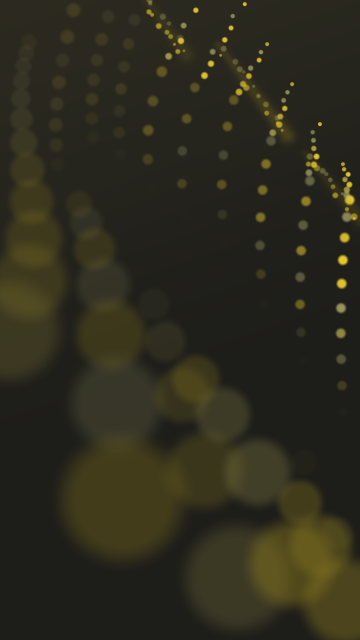
Reproduce this background procedurally as a WebGL 2 fragment shader.

```glsl
#version 300 es
precision highp float;
uniform vec2 u_resolution;
out vec4 fragColor;

// Scene units: the canvas height is SCENE_HEIGHT, y runs down from the top edge
const float SCENE_HEIGHT = 768.0;
const vec3 WARM_DARK = vec3(0.175, 0.167, 0.125);
const vec3 DEEP_DARK = vec3(0.112, 0.112, 0.100);
const vec3 BLUR_GOLD = vec3(0.55, 0.48, 0.11);
const vec3 BLUR_PALE = vec3(0.45, 0.44, 0.29);
const vec3 DOT_GOLD = vec3(0.97, 0.84, 0.18);
const vec3 DOT_PALE = vec3(0.78, 0.77, 0.50);

// Sharp columns: x, top, bottom, dot count
const int COLUMN_COUNT = 9;
const vec4 COLUMNS[COLUMN_COUNT] = vec4[](
  vec4(67, 12, 222, 9), vec4(110, 20, 187, 8), vec4(143, 24, 211, 8),
  vec4(177, 86, 226, 5), vec4(218, 105, 260, 5), vec4(266, 120, 294, 6),
  vec4(312, 169, 364, 7), vec4(360, 217, 433, 8), vec4(409, 240, 495, 10));
const float COLUMN_ALPHA[COLUMN_COUNT] = float[](
  0.12, 0.11, 0.11, 0.28, 0.30, 0.32, 0.45, 0.55, 0.95);
const int FIRST_TAIL = 3;
const int TAIL_DOTS = 7;
const vec2 TAIL_TIP = vec2(290, 5);
const vec2 TAIL_TIP_STEP = vec2(30.3, 48);

// Ridge segments: start and end; glow strength of each
const int RIDGE_COUNT = 3;
const int RIDGE_DOTS = 13;
const vec4 RIDGES[RIDGE_COUNT] = vec4[](
  vec4(174, -3, 224, 66), vec4(262, 54, 345, 163), vec4(366, 184, 434, 264));
const float RIDGE_GLOW[RIDGE_COUNT] = float[](0.18, 0.34, 0.22);

// Blurred chains: cubic x path; start y, first step, growth, count;
// radius and alpha at both ends; tint phase, tint rate, radius power
const int CHAIN_COUNT = 6;
const vec4 CHAIN_PATH[CHAIN_COUNT] = vec4[](
  vec4(35, -112, 364, -275), vec4(95, 145, -164, 71), vec4(185, 100, 0, 0),
  vec4(235, 180, -65, 0), vec4(365, 40, 0, 0), vec4(360, 60, -5, 0));
const vec4 CHAIN_STEP[CHAIN_COUNT] = vec4[](
  vec4(50, 13.5, 1.16, 12), vec4(245, 22.5, 1.385, 7), vec4(365, 45, 1.42, 5),
  vec4(455, 43, 1.6, 4), vec4(555, 85, 1.1, 2), vec4(603, 52, 1.3, 3));
const vec4 CHAIN_SIZE[CHAIN_COUNT] = vec4[](
  vec4(9, 58, 0.09, 0.29), vec4(16, 72, 0.13, 0.34), vec4(18, 62, 0.10, 0.32),
  vec4(28, 50, 0.27, 0.45), vec4(15, 19, 0.06, 0.12), vec4(26, 50, 0.34, 0.42));
const vec3 CHAIN_TINT[CHAIN_COUNT] = vec3[](
  vec3(-4.85, 0.57, 1.8), vec3(0, 3.14, 1), vec3(-3.14, 1.257, 1),
  vec3(0, 2.09, 1), vec3(1, 0, 1), vec3(0.5, 0, 1));

float hash(vec2 p) {
  p = fract(p * vec2(0.1031, 0.1137) + 0.17);
  p += dot(p, p.yx + 33.33);
  return fract((p.x + p.y) * p.x * 17.3);
}

float disc(vec2 p, vec2 center, float radius, float softness) {
  float edge = max(radius * softness, SCENE_HEIGHT / u_resolution.y * 0.7);
  return 1.0 - smoothstep(radius - edge, radius + edge, length(p - center));
}

vec3 addDot(vec3 color, vec2 p, vec2 center, float radius, float alpha, float seed) {
  vec3 tint = mix(DOT_PALE, DOT_GOLD, smoothstep(0.2, 0.6, seed));
  return mix(color, tint, alpha * disc(p, center, radius, 0.4));
}

// Columns of hanging dots, with tails fanning up to the right
vec3 drawColumns(vec3 color, vec2 p) {
  for (int k = 0; k < COLUMN_COUNT; k++) {
    vec4 column = COLUMNS[k];
    float order = float(k) / float(COLUMN_COUNT - 1);
    float lean = mix(50.0, 25.0, order);
    float radius = mix(8.0, 5.6, min(order * 2.0, 1.0));
    for (float i = 0.0; i < column.w; i++) {
      float t = i / (column.w - 1.0), seed = hash(vec2(i, k * 7 + 3));
      float y = mix(column.y, column.z, pow(t, mix(0.9, 1.15, order)));
      vec2 center = vec2(column.x + lean * (t - 0.65) * (t - 0.65), y);
      float alpha = COLUMN_ALPHA[k] * (1.0 - smoothstep(0.5, 1.06, t)) * mix(0.65, 1.0, seed);
      color = addDot(color, p, center, radius, alpha, seed);
    }
    if (k < FIRST_TAIL) continue;
    vec2 root = vec2(column.x + lean * 0.42, column.y);
    vec2 tip = TAIL_TIP + TAIL_TIP_STEP * float(k - 4);
    for (int i = 1; i <= TAIL_DOTS; i++) {
      float t = float(i) / float(TAIL_DOTS), seed = hash(vec2(i * 3, k + 41));
      vec2 center = mix(root, tip, t) + vec2(seed - 0.5, 0.0) * 9.0;
      color = addDot(color, p, center, mix(4.2, 2.3, t), mix(0.5, 0.9, seed), seed);
    }
  }
  return color;
}

// Hazy ridge with fine scattered dots
vec3 drawRidge(vec3 color, vec2 p) {
  for (int k = 0; k < RIDGE_COUNT; k++) {
    vec2 start = RIDGES[k].xy, span = RIDGES[k].zw - start;
    float along = clamp(dot(p - start, span) / dot(span, span), 0.0, 1.0);
    float dist = length(p - start - span * along) / mix(5.0, 9.0, along);
    color = mix(color, BLUR_GOLD, RIDGE_GLOW[k] * exp(-dist * dist) * mix(0.5, 1.0, along));
    for (int i = 0; i < RIDGE_DOTS; i++) {
      float seed = hash(vec2(i * 5, k + 71)), spread = hash(vec2(i + 19, k * 9));
      vec2 center = start + span * (float(i) + seed) / float(RIDGE_DOTS);
      center += normalize(vec2(-span.y, span.x)) * (spread - 0.5) * 14.0;
      color = addDot(color, p, center, mix(1.4, 4.2, seed), mix(0.2, 0.6, spread), spread);
    }
  }
  return color;
}

// Chains of out-of-focus discs growing toward the viewer
vec3 drawChains(vec3 color, vec2 p) {
  for (int k = 0; k < CHAIN_COUNT; k++) {
    vec4 path = CHAIN_PATH[k], steps = CHAIN_STEP[k], size = CHAIN_SIZE[k];
    vec3 tint = CHAIN_TINT[k];
    for (float i = 0.0; i < steps.w; i++) {
      float travel = pow(steps.z, i) - 1.0;
      float u = travel / (pow(steps.z, steps.w - 1.0) - 1.0);
      float x = path.x + u * (path.y + u * (path.z + u * path.w));
      vec2 center = vec2(x, steps.x + steps.y * travel / (steps.z - 1.0));
      float radius = mix(size.x, size.y, pow(u, tint.z));
      float alpha = mix(size.z, size.w, sqrt(u)) * disc(p, center, radius, 0.27);
      float gold = 0.5 + 0.5 * cos(tint.x + tint.y * i);
      color = mix(color, mix(BLUR_PALE, BLUR_GOLD, gold), alpha);
    }
  }
  return color;
}

void main() {
  vec2 p = vec2(gl_FragCoord.x, u_resolution.y - gl_FragCoord.y) * SCENE_HEIGHT / u_resolution.y;
  float diagonal = (p.y + 0.35 * p.x) / SCENE_HEIGHT;
  vec3 color = mix(WARM_DARK, DEEP_DARK, smoothstep(-0.1, 0.8, diagonal));
  color = drawColumns(color, p);
  color = drawRidge(color, p);
  color = drawChains(color, p);
  fragColor = vec4(color, 1.0);
}
```
